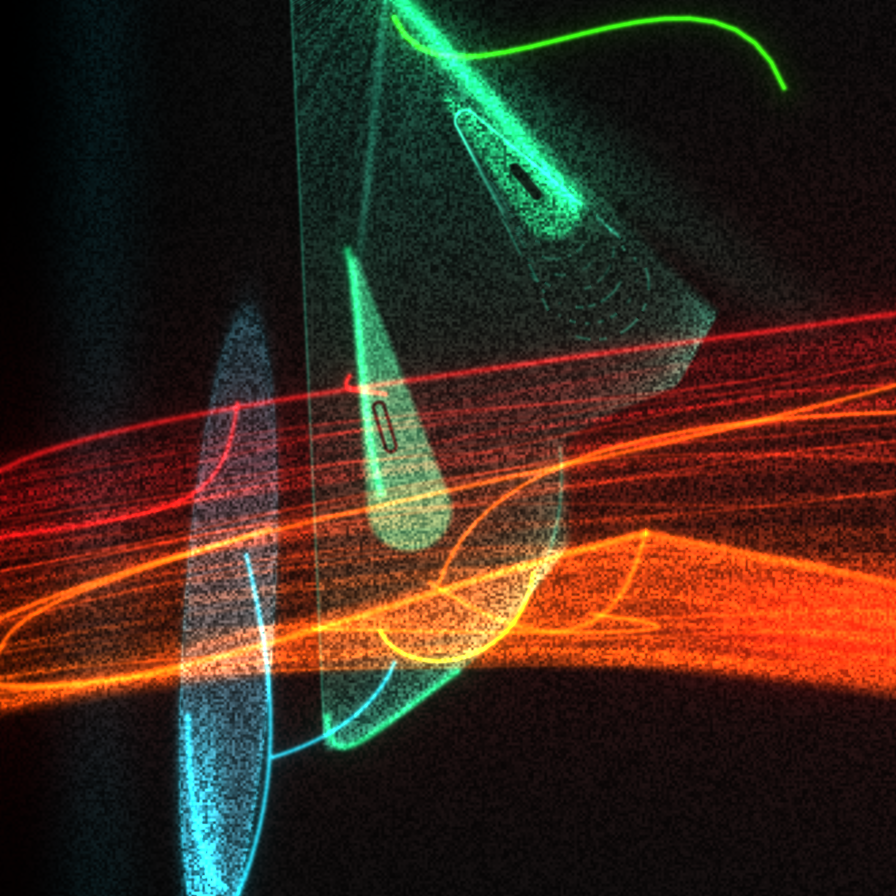
Write a WebGL 1 fragment shader that draws this background.

```glsl
precision highp float;
// Luminous particle trails on black: grainy teal veils and teardrop lobes,
// a tall blue loop and a band of red and orange threads crossing them.
// Light is summed from Bezier threads, tapered capsules and streaked noise.
uniform vec2 u_resolution;
vec2 p;
float grain;

float hash(vec2 v) {
  vec3 q = fract(v.xyx * .1031);
  q += dot(q, q.yzx + 33.33);
  return fract((q.x + q.y) * q.z);
}

float noise(vec2 v) {
  vec2 i = floor(v), f = fract(v), e = vec2(1, 0);
  f *= f * (3. - 2. * f);
  return mix(mix(hash(i), hash(i + e), f.x),
             mix(hash(i + e.yx), hash(i + e.xx), f.x), f.y);
}

float bell(float d, float width) { return exp(-d * d / (width * width)); }

float inside(float d, float soft) { return 1. - smoothstep(-soft, soft, d); }

// Distance to a capsule from a to b whose radius grows from ra to rb
float drop(vec2 a, vec2 b, float ra, float rb) {
  vec2 v = b - a;
  float h = clamp(dot(p - a, v) / dot(v, v), 0., 1.);
  return length(p - a - v * h) - mix(ra, rb, h);
}

float segment(vec2 a, vec2 b) { return drop(a, b, 0., 0.); }

// Cubic Bezier thread: a thin core inside a faint glow
float thread(vec4 ab, vec4 cd, float width) {
  float d = 9.;
  vec2 last = ab.xy;
  for (int i = 1; i <= 18; i++) {
    float t = float(i) / 18., s = 1. - t;
    vec2 next = s*s*s*ab.xy + 3.*s*t*(s*ab.zw + t*cd.xy) + t*t*t*cd.zw;
    d = min(d, segment(last, next));
    last = next;
  }
  return bell(d, width) + .15 * exp(-d / width / 4.);
}

// Teal sheet, upper streak and two teardrop lobes
vec3 greenLight() {
  vec3 green = vec3(.08, .8, .44), teal = vec3(.12, .55, .43);
  float t = max(p.x - .385, 0.), base = .165 + .5 * t + 1.6 * t * t;
  float left = .37 - .045 * p.y;
  float right = mix(.63, 1.45 - p.y, smoothstep(.5, .64, p.y));
  float sheet = inside(left - p.x, .004) * inside(p.x - right, .012) * inside(base - p.y, .006);
  float rays = noise(vec2((p.x - .44) / (1.06 - p.y) * 22., p.y * 2.));
  float glow = sheet * (.13 + .2 * rays * smoothstep(.55, 1., p.y) + .6 * exp((base - p.y) * 18.));
  glow += .34 * bell(segment(vec2(.5, .94), vec2(.9, .65)), .035) * (1.1 - p.x);
  float streak = segment(vec2(.44, 1.01), vec2(.64, .775));
  vec3 col = teal * glow * grain + green * (.9 * bell(streak, .011) + .35 * grain * exp(-streak / .03));
  float upper = drop(vec2(.5, .89), vec2(.615, .768), .006, .034);
  float middle = drop(vec2(.395, .71), vec2(.457, .432), .004, .047);
  col += green * inside(upper, .006) * .45 * grain;
  col += vec3(.13, .5, .32) * inside(middle, .005) * (.6 + .3 * grain);
  col += green * .7 * thread(vec4(.388, .72, .405, .64), vec4(.4, .55, .425, .45), .005);
  // Dark eyes
  float eyes = min(abs(segment(vec2(.423, .545), vec2(.436, .502)) - .006),
                   segment(vec2(.575, .812), vec2(.599, .783)) - .004);
  col *= 1. - .85 * inside(eyes - .002, .002);
  // Broken rings opening below the upper lobe
  for (int i = 0; i < 7; i++) {
    float k = float(i);
    vec2 c = vec2(.61, .765) + k * vec2(.009, -.014), v = p - c;
    float ring = bell(drop(vec2(.52, .865), c, .012, .036 + .004 * k), .002);
    ring *= smoothstep(.45, .7, noise(vec2(atan(v.y, v.x) * 7., k * 5.3)));
    col = col * (1. - .45 * ring * step(k, 3.)) + teal * ring * .4;
  }
  // Sheet edges, a faint ray and the bright arc
  col += teal * .4 * bell(p.x - left, .002) * step(.18, p.y);
  col += teal * .4 * bell(p.x - .33 - .1 * p.y, .005) * smoothstep(.65, .8, p.y);
  col += green * .75 * thread(vec4(.365, .2, .37, .13), vec4(.41, .18, .51, .25), .004);
  col += teal * .4 * thread(vec4(.51, .25, .6, .32), vec4(.635, .4, .625, .5), .0025);
  return col + vec3(.2, .95, .05) * thread(vec4(.44, .98, .5, .84), vec4(.8, 1.1, .875, .902), .0032);
}

// Tall blue loop
vec3 blueLight() {
  vec3 cyan = vec3(.1, .75, .85);
  float low = smoothstep(.55, 0., p.y);
  float loop = length((p - vec2(.237 + .06 * p.y, .3)) / vec2(.05, .35)) - 1.;
  vec3 col = vec3(.13, .32, .38) * inside(loop, .06) * (.45 + .5 * low);
  col += cyan * exp(-abs(loop) * 16.) * (.12 + .3 * low);
  col += cyan * .65 * bell(p.x - .23, .018) * smoothstep(.26, .04, p.y);
  col += cyan * .08 * bell(p.x - .11, .05);
  float trails = thread(vec4(.275, .38, .31, .24), vec4(.315, .12, .265, 0), .003);
  trails += thread(vec4(.21, .2, .21, .08), vec4(.23, .02, .25, .01), .004);
  trails += thread(vec4(.305, .155, .37, .175), vec4(.42, .21, .44, .26), .0028);
  return grain * col + cyan * .8 * trails;
}

// Red haze, orange wedge and crossing threads
vec3 fireLight() {
  vec3 orange = vec3(.95, .36, .03), red = vec3(.75, .06, .07);
  float low = .205 + .2 * p.x - .18 * p.x * p.x, high = .48 + .18 * p.x;
  float crest = min(.225 + .25 * p.x, .549 - .2 * p.x), s = (p.y - low) / (high - low);
  float streaks = noise(vec2(p.x * 3., s * 45.));
  float above = inside(low - p.y, .012);
  vec3 col = mix(orange, red, smoothstep(.1, .9, s)) * above * inside(p.y - high, .03)
           * grain * (.11 + .4 * streaks * streaks);
  col += red * .13 * grain * bell(s - .5, .87);
  col += vec3(.7, .2, .02) * above * inside(p.y - crest, .008)
       * (.3 + .45 * grain * noise(vec2(p.x * 4., (p.y - crest) * 110.)));
  col += vec3(.7, .03, .02) * bell(p.x - .97, .17) * bell(p.y - .3, .05);
  // Strands sweeping along the band
  for (int i = 0; i < 18; i++) {
    float k = float(i), h = hash(vec2(k, 4));
    float y = mix(low, high, h + .05 * sin(p.x * 5. + k * 2.4));
    col += mix(orange, red, h) * bell(p.y - y, .0022) * .4 * noise(vec2(p.x * 5., k * 7.1));
  }
  // Long threads, then the knot and hooks
  float hot = bell(p.y - crest, .005) * step(.72, p.x);
  hot += thread(vec4(0, .31, .25, .42), vec4(.6, .46, 1, .57), .003);
  hot += thread(vec4(0, .275, .02, .33), vec4(.15, .36, .3, .41), .003);
  hot += thread(vec4(.49, .35, .53, .46), vec4(.66, .53, 1, .54), .0026);
  hot += thread(vec4(.72, .405, .69, .27), vec4(.6, .27, .48, .35), .003);
  hot += thread(vec4(.35, .298, .5, .295), vec4(.9, .285, .66, .315), .0026);
  col += orange * (.7 * hot + thread(vec4(0, .235, .18, .22), vec4(.42, .33, .72, .405), .004));
  col += vec3(.7, .7, .05) * thread(vec4(.425, .295, .45, .24), vec4(.58, .25, .595, .36), .0025);
  float ember = thread(vec4(0, .475, .12, .54), vec4(.5, .58, 1, .65), .0035);
  ember += thread(vec4(.265, .55, .25, .43), vec4(.2, .43, 0, .4), .003);
  return col + red * (.7 * ember + thread(vec4(.39, .58, .375, .56), vec4(.41, .565, .43, .56), .003));
}

void main() {
  p = gl_FragCoord.xy / u_resolution;
  grain = .4 + 1.2 * noise(p * 330.);
  vec3 dust = vec3(.04) * grain * smoothstep(.02, .3, p.x);
  gl_FragColor = vec4(min(dust + greenLight() + blueLight() + fireLight(), 1.), 1);
}
```
